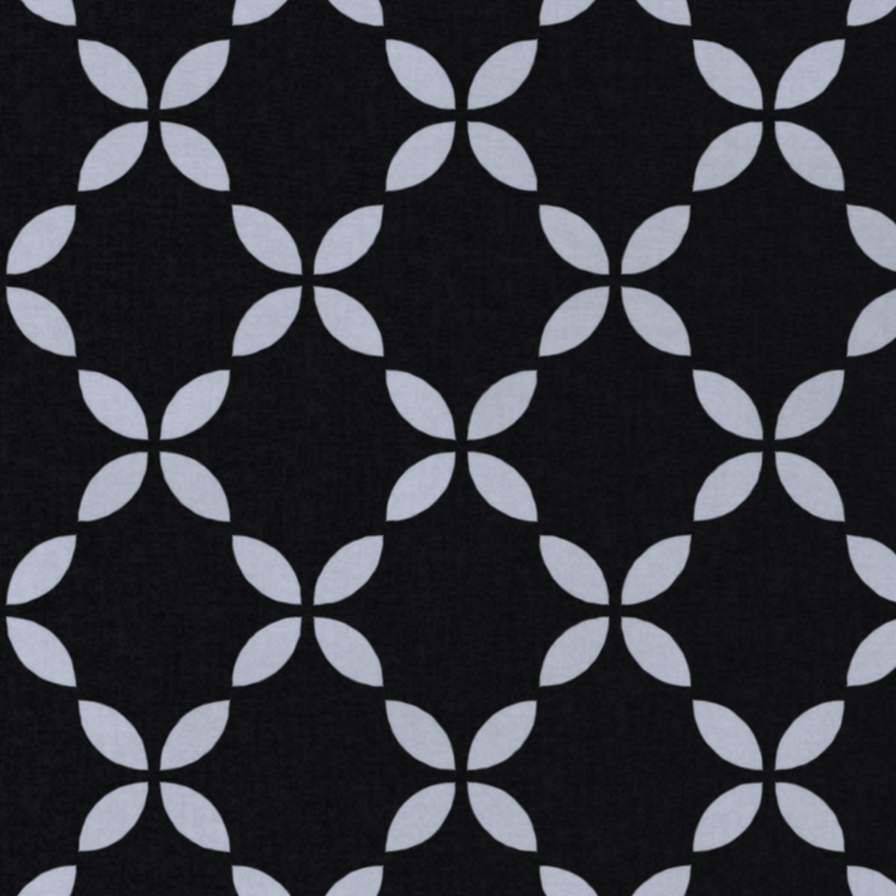
Reproduce this pattern procedurally as a Shadertoy shader.

```glsl
// Staggered four-petal flowers in pale blue-grey on near-black woven cloth.
// Each petal is the overlap of two circles; folding and two offset lattices
// repeat it, and value noise adds thread grain, soft ink edges and shading.

const vec2  PERIOD        = vec2(0.3431, 0.3687); // spacing of one lattice
const vec2  ORIGIN        = vec2(0.5150, 0.5026); // centre of one flower
const float PETAL_OFFSET  = 0.0456;  // petal centre from flower centre, per axis
const float PETAL_LENGTH  = 0.0545;  // half length
const float PETAL_WIDTH   = 0.0236;  // half width
const float EDGE_SOFTNESS = 0.0021;
const float EDGE_WOBBLE   = 0.0012;
const float THREADS       = 230.0;   // threads across the canvas
const float DARK_GRAIN    = 0.062;
const float LIGHT_GRAIN   = 0.070;

const vec3 CLOTH       = vec3(0.068, 0.069, 0.077);
const vec3 PETAL_LIGHT = vec3(0.715, 0.735, 0.805);
const vec3 PETAL_SHADE = vec3(0.645, 0.665, 0.715);

float hash(vec2 p) {
    return fract(sin(dot(p, vec2(127.1, 311.7))) * 43758.5453);
}

float noise(vec2 p) {
    vec2 cell = floor(p);
    vec2 f = fract(p);
    f = f * f * (3.0 - 2.0 * f);
    float low  = mix(hash(cell), hash(cell + vec2(1.0, 0.0)), f.x);
    float high = mix(hash(cell + vec2(0.0, 1.0)), hash(cell + 1.0), f.x);
    return mix(low, high, f.y);
}

// Distance to a petal lying on the diagonal of the first quadrant
float petalDistance(vec2 p) {
    p -= PETAL_OFFSET;
    float along  = (p.x + p.y) * 0.70711;
    float across = abs(p.x - p.y) * 0.70711;
    float radius = (PETAL_LENGTH * PETAL_LENGTH + PETAL_WIDTH * PETAL_WIDTH)
                 / (2.0 * PETAL_WIDTH);
    return length(vec2(along, across + radius - PETAL_WIDTH)) - radius;
}

// Four mirrored petals around every lattice point
float flowerLattice(vec2 p) {
    vec2 local = p - PERIOD * floor(p / PERIOD + 0.5);
    return petalDistance(abs(local));
}

// Crossed threads plus fine speckle, centred on zero
float weave(vec2 p) {
    float warp    = noise(p * THREADS * vec2(1.0, 0.25));
    float weft    = noise(p * THREADS * vec2(0.25, 1.0) + 37.0);
    float speckle = noise(p * THREADS * 1.3 + 71.0);
    return 0.25 * (warp + weft) + 0.5 * speckle - 0.5;
}

void mainImage(out vec4 fragColor, in vec2 fragCoord) {
    float scale = min(iResolution.x, iResolution.y);
    vec2 uv = fragCoord / scale;
    float grain = weave(uv);

    // Two lattices, half a period apart, with slightly uneven ink edges
    vec2 p = uv - ORIGIN;
    float d = min(flowerLattice(p), flowerLattice(p + 0.5 * PERIOD));
    d += EDGE_WOBBLE * (noise(uv * 110.0) - 0.5);
    float edge = max(EDGE_SOFTNESS, 0.75 / scale);
    float ink = 1.0 - smoothstep(-edge, edge, d);

    // Broad shading: paler on the left, with faint blotches
    float shade = 0.15 + 0.4 * uv.x + 0.5 * (noise(uv * 9.0) - 0.5);
    shade += 0.25 * smoothstep(-0.007, 0.0, d);
    vec3 petal = mix(PETAL_LIGHT, PETAL_SHADE, clamp(shade, 0.0, 1.0));
    petal += LIGHT_GRAIN * grain;

    // Grain on the dark cloth shows more toward the left
    vec3 cloth = CLOTH + DARK_GRAIN * grain * mix(1.25, 0.85, uv.x);

    fragColor = vec4(mix(cloth, petal, ink), 1.0);
}
```
